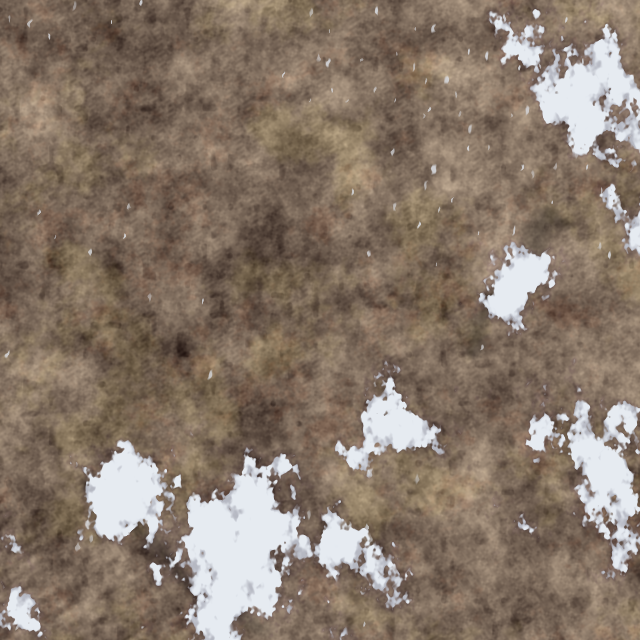
Write a three.js fragment shader that draws this texture.

```glsl
varying vec2 vUv;

float hash(vec2 p) {
  return fract(sin(dot(p, vec2(127.1, 311.7))) * 43758.5453);
}

float noise(vec2 p) {
  vec2 cell = floor(p), f = fract(p);
  f = f * f * (3.0 - 2.0 * f);
  return mix(mix(hash(cell), hash(cell + vec2(1.0, 0.0)), f.x),
             mix(hash(cell + vec2(0.0, 1.0)), hash(cell + 1.0), f.x), f.y);
}

// Five octaves, each doubled in frequency and rotated
float fbm(vec2 p, float gain) {
  float sum = 0.0, total = 0.0, weight = 1.0;
  for (int i = 0; i < 5; i++) {
    sum += weight * noise(p);
    total += weight;
    weight *= gain;
    p = mat2(1.6, 1.2, -1.2, 1.6) * p + 7.3;
  }
  return sum / total;
}

float segmentDistance(vec2 p, vec2 a, vec2 b) {
  vec2 ab = b - a;
  return length(p - a - ab * clamp(dot(p - a, ab) / dot(ab, ab), 0.0, 1.0));
}

// Ragged patches strung along an arc, breaking into crumbs; positive inside
float snowField(vec2 uv) {
  vec2 p = uv + 0.09 * (vec2(noise(uv * 11.0), noise(uv * 11.0 + 40.0)) - 0.5);
  float field = -2.0;
  for (int i = 0; i < 9; i++) {
    float k = float(i);
    float angle = 0.05 - 0.25 * k;
    float reach = 0.68 + 0.13 * sin(2.6 * k + 0.05);
    vec2 d = p - vec2(0.3, 0.8) - reach * vec2(cos(angle), sin(angle));
    float tilt = 0.65 + 0.4 * sin(k * 1.7);
    d = mat2(cos(tilt), sin(tilt), -sin(tilt), cos(tilt)) * d;
    float size = 0.073 + 0.03 * cos(k * 2.1);
    field = max(field, 1.0 - length(d * vec2(0.8, 1.25)) / size);
  }
  return field + 4.2 * (fbm(uv * vec2(15.0, 12.0) + 3.0, 0.74) - 0.5);
}

vec3 soilColor(vec2 uv) {
  // Broad mottling, grain and small dark pits
  float tone = 0.5 * (fbm(uv * 5.0 + 11.0, 0.8) - 0.5);
  tone += 0.72 * (fbm(uv * 17.0 + 23.0, 0.9) - 0.5);
  tone -= 0.1 * smoothstep(0.7, 0.92, noise(uv * vec2(75.0, 65.0) + 3.0));

  // Matted fibres in the lower left corner
  vec2 along = mat2(0.82, -0.57, 0.57, 0.82) * uv;
  float corner = smoothstep(0.35, 0.15, uv.x * 0.6 + uv.y);
  tone += corner * 0.22 * (noise(along * vec2(28.0, 110.0)) - 0.55);
  vec3 color = vec3(0.495, 0.425, 0.365) + tone * vec3(0.78, 0.74, 0.64);

  // Olive and reddish drifts
  float olive = smoothstep(0.5, 0.72, fbm(uv * 9.0 + 31.0, 0.7));
  float red = smoothstep(0.52, 0.75, fbm(uv * 14.0 + 57.0, 0.8));
  color += olive * vec3(0.05, 0.05, 0.01) + red * vec3(0.03, 0.0, -0.01);

  // Dark creases
  vec2 p = uv + 0.04 * (vec2(noise(uv * 20.0), noise(uv * 20.0 + 9.0)) - 0.5);
  float crease = min(segmentDistance(p, vec2(0.14, 0.23), vec2(0.4, 0.02)),
                     segmentDistance(p, vec2(0.86, 0.66), vec2(0.74, 0.46)));
  return color * (1.0 - 0.3 * smoothstep(0.025, 0.0, crease));
}

// Short upright glints, thickest in the upper half
float flecks(vec2 uv) {
  float cover = 0.0;
  vec2 home = floor(uv * 34.0);
  for (int y = -1; y <= 1; y++) {
    for (int x = -1; x <= 1; x++) {
      vec2 cell = home + vec2(float(x), float(y));
      vec2 center = (cell + vec2(hash(cell + 5.0), hash(cell + 17.0))) / 34.0;
      float chance = 0.025 + 0.25 * smoothstep(0.5, 0.75, center.y)
                   * smoothstep(0.4, 0.65, noise(center * 6.0 + 2.0));
      vec2 d = uv - center;
      d.x += 0.005 * (noise(uv * 160.0) - 0.5) - 0.15 * d.y;
      float size = 0.4 + 0.8 * hash(cell + 29.0);
      float shape = length(d / (size * vec2(0.0026, 0.0065)));
      float glint = smoothstep(1.3, 0.5, shape) * (0.45 + 0.45 * hash(cell + 41.0));
      cover = max(cover, glint * step(hash(cell), chance));
    }
  }
  return cover;
}

void main() {
  vec3 color = soilColor(vUv);
  float field = snowField(vUv);

  // Damp rim around the snow
  color *= mix(vec3(1.0), vec3(0.9, 0.87, 0.92), smoothstep(-0.4, 0.08, field));
  color = mix(color, vec3(0.85, 0.86, 0.88), flecks(vUv));

  // Snow, greyer toward its thin edges
  float depth = field + 0.9 * (noise(vUv * vec2(95.0, 60.0)) - 0.5);
  vec3 snow = mix(vec3(0.71, 0.72, 0.76), vec3(0.9, 0.92, 0.945), smoothstep(-0.05, 0.5, depth));
  color = mix(color, snow, smoothstep(0.0, 0.25, field));
  gl_FragColor = vec4(color, 1.0);
}
```
